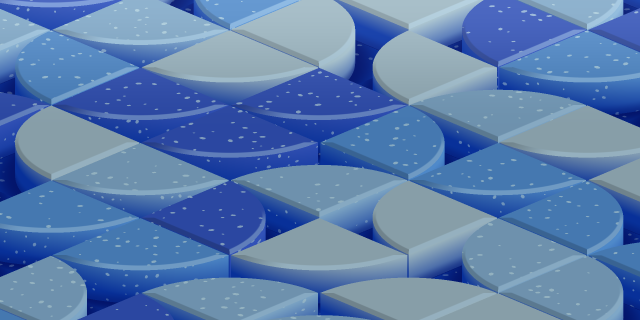
This pattern is drawn by a Shadertoy shader. Its source:

```glsl
// Isometric field of thick quarter-round terrazzo tiles in blues and greys

const vec2  HALF_CELL = vec2(0.2793, 0.1174); // half diagonals of a cell, canvas height = 1
const vec2  ANCHOR = vec2(0.9974, 0.5547);    // one lattice vertex
const float DEPTH = 0.44;      // tile thickness, in cells along the view ray
const float GAP = 0.006;
const float RADIUS = 0.992;
const float BEVEL = 0.065;
const float SPECK_GRID = 9.0;  // speck sites per cell side
const float SPECK_SHARE = 0.38;
const float SEED = 17.0;
const int   SAMPLES = 3;       // per axis

const vec3 GREY  = vec3(0.43, 0.57, 0.68);
const vec3 CREAM = vec3(0.53, 0.62, 0.66);
const vec3 AZURE = vec3(0.27, 0.47, 0.69);
const vec3 ROYAL = vec3(0.17, 0.28, 0.63);
const vec3 DEEP  = vec3(0.03, 0.19, 0.60);
const vec3 NAVY  = vec3(0.01, 0.08, 0.42);
const vec3 SPECK = vec3(0.64, 0.75, 0.78);
const vec3 SHINE = vec3(0.66, 0.79, 0.87);

struct Hit {
    float t;      // depth below the tile tops
    vec2 cell;
    vec2 normal;  // outward normal of the nearest side
    float edge;   // distance from the rim on a top face
};

float hash(vec2 p) {
    vec3 q = fract(vec3(p.xyx) * 0.1031 + SEED * 0.0137);
    q += dot(q, q.yzx + 33.33);
    return fract((q.x + q.y) * q.z);
}

// Local axes of a cell: the arc centre sits on a random corner
vec2 arcCorner(vec2 cell) {
    return step(0.5, vec2(hash(cell + 3.1), hash(cell + 47.7)));
}

vec3 tileColor(float pick) {
    return pick < 0.41 ? GREY : pick < 0.64 ? CREAM : pick < 0.84 ? AZURE : ROYAL;
}

// Intersect the view ray g + t * (1, 1) with one extruded quarter disc
void traceTile(vec2 g, vec2 cell, inout Hit hit) {
    vec2 corner = arcCorner(cell);
    vec2 dir = 1.0 - 2.0 * corner;
    vec2 q = (g - cell - corner) * dir;
    float b = dot(q, dir);
    float disc = b * b - 2.0 * (dot(q, q) - RADIUS * RADIUS);
    if (disc < 0.0) return;
    float root = sqrt(disc);
    float arcIn = 0.5 * (-b - root);
    float leave = 0.5 * (-b + root);
    vec2 planeIn = vec2(-1e3);
    for (int i = 0; i < 2; i++) {
        if (dir[i] > 0.0) planeIn[i] = GAP - q[i];
        else leave = min(leave, q[i] - GAP);
    }
    float enter = max(arcIn, max(planeIn.x, planeIn.y));
    float t = max(enter, 0.0);
    if (t >= leave || t >= hit.t) return;

    vec2 at = q + t * dir;
    vec3 inset = vec3(at - GAP, RADIUS - length(at));
    float edge = min(inset.z, min(inset.x, inset.y));
    vec2 n = inset.z <= edge ? normalize(at)
           : inset.x <= edge ? vec2(-1.0, 0.0) : vec2(0.0, -1.0);
    hit = Hit(t, cell, n * dir, edge);
}

// Scattered angular chips
float specks(vec2 p) {
    p *= SPECK_GRID;
    vec2 id = floor(p);
    if (hash(id + 91.0) > SPECK_SHARE) return 0.0;
    vec2 shift = vec2(hash(id + 5.3), hash(id + 23.9)) - 0.5;
    vec2 c = fract(p) - 0.5 - 0.45 * shift;
    float a = 6.2832 * hash(id + 61.0);
    c = abs(mat2(cos(a), -sin(a), sin(a), cos(a)) * c);
    float size = mix(0.07, 0.22, hash(id + 12.7));
    float d = max(c.x * 0.8 + c.y * 0.65, c.y * 1.3) - size;
    return 1.0 - smoothstep(-0.02, 0.02, d);
}

vec3 shade(vec2 uv) {
    vec2 s = (uv - ANCHOR) / HALF_CELL;
    vec2 g = 0.5 * vec2(s.y + s.x, s.y - s.x);
    Hit hit = Hit(DEPTH, vec2(0.0), vec2(0.0), 1.0);
    for (int i = 0; i < 4; i++)
        traceTile(g, floor(g) + vec2(i & 1, i >> 1), hit);

    float glow = 0.13 * smoothstep(0.6, 1.02, uv.y);

    // Floor, darkened near the arc above it
    if (hit.t >= DEPTH) {
        vec2 ground = g + DEPTH;
        vec2 cell = floor(ground);
        float away = length(ground - cell - arcCorner(cell)) - RADIUS;
        vec3 base = mix(NAVY, DEEP, smoothstep(0.0, 0.28, away));
        return mix(base, SPECK, 0.3 * specks(ground)) + 0.4 * glow;
    }

    float pick = hash(hit.cell + 29.0);
    vec3 base = tileColor(pick);
    bool plain = base == CREAM;
    float light = 0.5 + 0.5 * (hit.normal.x - hit.normal.y);
    float facing = max(0.0, -0.7071 * (hit.normal.x + hit.normal.y));
    vec2 seedShift = hit.cell * 0.37;

    // Side walls fade into saturated blue
    if (hit.t > 0.0) {
        float k = hit.t / DEPTH;
        float fade = clamp(0.5 * (1.0 - light) + k * mix(1.0, 0.75, light), 0.0, 1.0);
        vec3 wall = mix(base * mix(0.95, 1.12, light), DEEP, fade);
        wall = mix(wall, NAVY, 0.45 * smoothstep(0.65, 1.0, k));
        float chips = plain ? 0.0 : specks(vec2(s.x, hit.t) + seedShift);
        return mix(wall, SPECK, chips * (0.65 - 0.35 * k)) + 0.7 * glow;
    }

    // Top face with chips and a lit bevel
    float chips = plain ? 0.0 : specks(g + seedShift);
    vec3 top = mix(base, SPECK, 0.7 * chips);
    float width = BEVEL * (0.4 + facing);
    float rim = 1.0 - smoothstep(width - 0.008, width + 0.008, hit.edge);
    vec3 rimColor = mix(base * 0.83, mix(base, SHINE, 0.42), smoothstep(0.0, 0.35, light));
    rim *= smoothstep(-0.25, 0.15, -hit.normal.x - hit.normal.y);
    return mix(top, rimColor, rim) + glow;
}

void mainImage(out vec4 fragColor, in vec2 fragCoord) {
    vec3 sum = vec3(0.0);
    for (int i = 0; i < SAMPLES * SAMPLES; i++) {
        vec2 offset = (vec2(i % SAMPLES, i / SAMPLES) + 0.5) / float(SAMPLES) - 0.5;
        sum += shade((fragCoord + offset) / iResolution.y);
    }
    fragColor = vec4(sum / float(SAMPLES * SAMPLES), 1.0);
}
```
